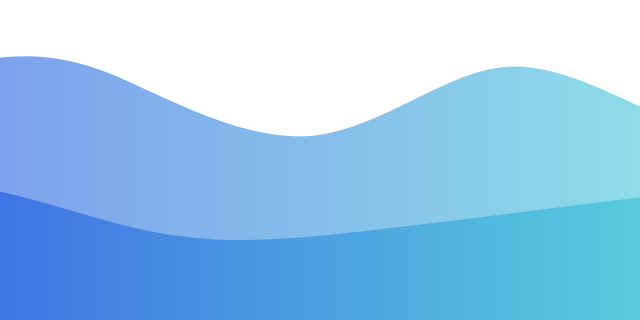
This background is drawn by a WebGL 1 fragment shader. Its source:

```glsl
precision highp float;

uniform vec2 u_resolution;

#define SKY vec3(1.0)
#define BLUE vec3(0.251, 0.455, 0.894)
#define TEAL vec3(0.345, 0.800, 0.867)
#define BACK_OPACITY 0.68

// Cubic between two knots, each holding x, height and slope
float bend(float x, vec3 a, vec3 b) {
    float span = b.x - a.x;
    float t = (x - a.x) / span;
    float s = 1.0 - t;
    float rise = t * t * (3.0 - 2.0 * t);
    return mix(a.y, b.y, rise) + span * t * s * (s * a.z - t * b.z);
}

// Tall rear wave: crest, trough, crest
float backWave(float x) {
    vec3 start = vec3(0.0, 0.820, 0.19);
    vec3 crestA = vec3(0.0417, 0.824, 0.0);
    vec3 fall = vec3(0.1953, 0.750, -0.91);
    vec3 trough = vec3(0.4688, 0.574, 0.0);
    vec3 climb = vec3(0.651, 0.693, 0.98);
    vec3 crestB = vec3(0.8034, 0.792, 0.0);
    vec3 end = vec3(1.0, 0.667, -0.92);
    if (x < crestA.x) return bend(x, start, crestA);
    if (x < fall.x) return bend(x, crestA, fall);
    if (x < trough.x) return bend(x, fall, trough);
    if (x < climb.x) return bend(x, trough, climb);
    if (x < crestB.x) return bend(x, climb, crestB);
    return bend(x, crestB, end);
}

// Low front wave: one shallow trough with a long rise
float frontWave(float x) {
    vec3 start = vec3(0.0, 0.401, -0.44);
    vec3 fall = vec3(0.1693, 0.3086, -0.56);
    vec3 trough = vec3(0.371, 0.250, 0.0);
    vec3 climb = vec3(0.651, 0.297, 0.23);
    vec3 end = vec3(1.0, 0.383, 0.23);
    if (x < fall.x) return bend(x, start, fall);
    if (x < trough.x) return bend(x, fall, trough);
    if (x < climb.x) return bend(x, trough, climb);
    return bend(x, climb, end);
}

// Coverage below a height, softened over about one pixel
float below(float y, float height) {
    return clamp((height - y) * u_resolution.y + 0.5, 0.0, 1.0);
}

void main() {
    vec2 uv = gl_FragCoord.xy / u_resolution;
    vec3 water = mix(BLUE, TEAL, uv.x);

    // Translucent rear wave, then the solid front wave
    vec3 color = mix(SKY, water, BACK_OPACITY * below(uv.y, backWave(uv.x)));
    color = mix(color, water, below(uv.y, frontWave(uv.x)));

    gl_FragColor = vec4(color, 1.0);
}
```
